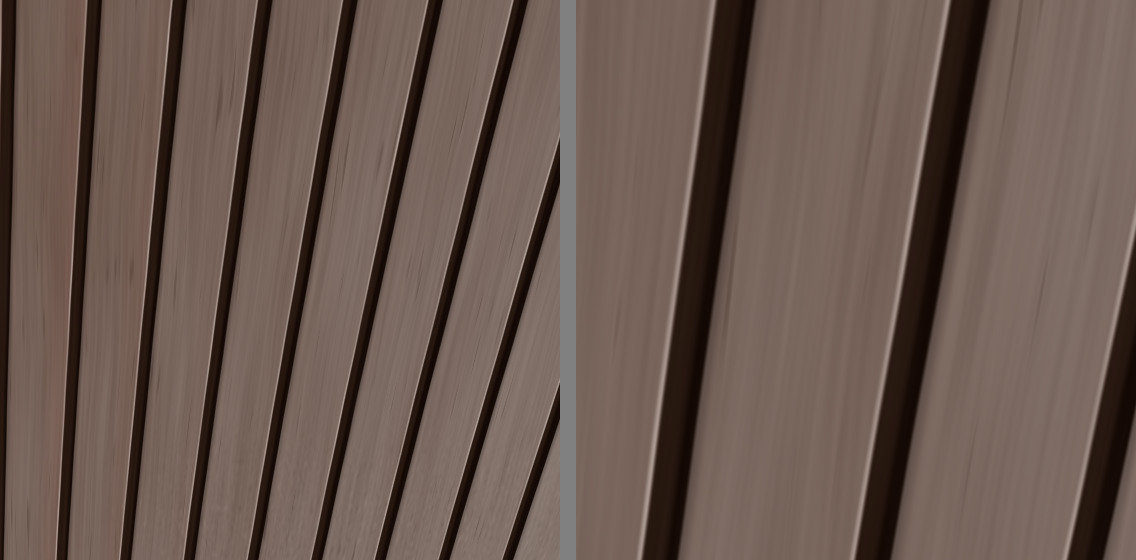
Left, the full canvas; right, a detail of the centre.
Reproduce this texture procedurally as a WebGL 1 fragment shader.

```glsl
precision highp float;
uniform vec2 u_resolution;

// Plank layout: pitch and first gap position at the bottom and top edges
const vec2 PITCH = vec2(0.1137, 0.1523);
const vec2 FIRST_GAP = vec2(-0.003, 0.0169);

// Widths as fractions of the pitch
const float GAP_HALF = 0.084;
const float RIM_WIDTH = 0.024;
const float EDGE_SOFT = 0.012;
const float EDGE_WOBBLE = 0.007;

const float GRAIN_SLANT = 0.22;
const float GRAIN_STRENGTH = 0.034;
const float CRACK_STRENGTH = 0.075;
const float ROUGH_STRENGTH = 0.05;

const vec3 WOOD_DARK = vec3(0.425, 0.335, 0.295);
const vec3 WOOD_PALE = vec3(0.515, 0.455, 0.425);
const vec3 WOOD_RED = vec3(0.46, 0.335, 0.29);
const vec3 RIM_LIGHT = vec3(0.70, 0.64, 0.61);
const vec3 GAP_SIDE = vec3(0.15, 0.09, 0.06);
const vec3 GAP_DEEP = vec3(0.08, 0.035, 0.018);

vec2 hashGradient(vec2 cell) {
  float angle = 6.2832 * fract(sin(dot(cell, vec2(127.1, 311.7))) * 43758.55);
  return vec2(cos(angle), sin(angle));
}

float gradientNoise(vec2 p) {
  vec2 i = floor(p);
  vec2 f = p - i;
  vec2 s = f * f * f * (f * (f * 6.0 - 15.0) + 10.0);
  float a = dot(hashGradient(i), f);
  float b = dot(hashGradient(i + vec2(1.0, 0.0)), f - vec2(1.0, 0.0));
  float c = dot(hashGradient(i + vec2(0.0, 1.0)), f - vec2(0.0, 1.0));
  float d = dot(hashGradient(i + 1.0), f - 1.0);
  return mix(mix(a, b, s.x), mix(c, d, s.x), s.y);
}

vec3 woodColor(vec2 p, float across, float plank) {
  float within = across - plank;
  float seed = plank * 17.3;

  // Broad light, paler and greyer toward the lower right
  float tone = 0.08 + 0.58 * p.x + 0.35 * (1.0 - p.y);
  tone += 0.22 * gradientNoise(vec2(across * 2.0 + seed, p.y * 2.5));
  tone += 0.12 * gradientNoise(vec2(seed + 0.37, 4.6));
  vec3 color = mix(WOOD_DARK, WOOD_PALE, clamp(tone, -0.1, 1.1));
  float redness = smoothstep(0.45, 0.95, within) * (1.0 - smoothstep(0.05, 0.5, p.x));
  color = mix(color, WOOD_RED, 0.55 * redness);

  // Long grain streaks, gently bent along the plank
  float bend = 0.05 * gradientNoise(vec2(across * 2.0 + seed, p.y * 4.0));
  float lane = across + GRAIN_SLANT * p.y + bend;
  float streaks = gradientNoise(vec2(lane * 13.0 + seed, p.y * 2.5))
                + 0.8 * gradientNoise(vec2(lane * 31.0 + seed, p.y * 5.0));
  color += GRAIN_STRENGTH * streaks;

  // Thin, broken dark cracks
  float crack = smoothstep(0.27, 0.55, gradientNoise(vec2(lane * 22.0 - seed, p.y * 6.0 + seed)));
  float broken = smoothstep(-0.15, 0.3, gradientNoise(vec2(lane * 4.0, p.y * 9.0 - seed)));
  color -= CRACK_STRENGTH * crack * broken;

  // Torn fibres near the bottom
  float rough = gradientNoise(vec2(lane * 11.0 + 3.0 * bend, p.y * 38.0))
              * gradientNoise(vec2(lane * 19.0, p.y * 60.0) + seed);
  float torn = (1.0 - smoothstep(0.05, 0.38, p.y)) * smoothstep(0.1, 0.4, p.x);
  color += ROUGH_STRENGTH * torn * rough * 3.0;
  return color;
}

void main() {
  vec2 p = gl_FragCoord.xy / u_resolution;
  float pitch = mix(PITCH.x, PITCH.y, p.y);
  float across = (p.x - mix(FIRST_GAP.x, FIRST_GAP.y, p.y)) / pitch;
  float gapIndex = floor(across + 0.5);
  float soft = max(EDGE_SOFT, 0.75 / (u_resolution.x * pitch));

  // Signed offset from the nearest gap, with slightly uneven edges
  float wobble = EDGE_WOBBLE * gradientNoise(vec2(gapIndex * 5.7 + 0.4, p.y * 9.0));
  float offset = across - gapIndex + wobble;
  float gapDistance = abs(offset) - GAP_HALF;

  vec3 color = woodColor(p, across, floor(across));

  // Shaded left edge of each plank
  float leftEdge = step(0.0, offset) * (1.0 - smoothstep(0.0, 0.07, gapDistance));
  color *= 1.0 - 0.2 * leftEdge;

  // Lit right edge of each plank
  float rimOffset = abs(offset + GAP_HALF + 0.5 * RIM_WIDTH) - 0.5 * RIM_WIDTH;
  float rim = 1.0 - smoothstep(-soft, soft, rimOffset);
  float glint = 0.72 + 0.5 * gradientNoise(vec2(gapIndex * 3.1 + 0.6, p.y * 6.0));
  color = mix(color, RIM_LIGHT, rim * clamp(glint, 0.0, 1.0));

  // Gap: brown side face on the left, deep shadow on the right
  float shadowStart = mix(0.045, -0.025, p.x);
  float depth = smoothstep(shadowStart - 0.02, shadowStart + 0.03, offset);
  vec3 gapColor = mix(GAP_SIDE, GAP_DEEP, depth);
  gapColor += 0.02 * gradientNoise(vec2(across * 30.0, p.y * 5.0));
  color = mix(gapColor, color, smoothstep(-soft, soft, gapDistance));

  gl_FragColor = vec4(color, 1.0);
}
```
